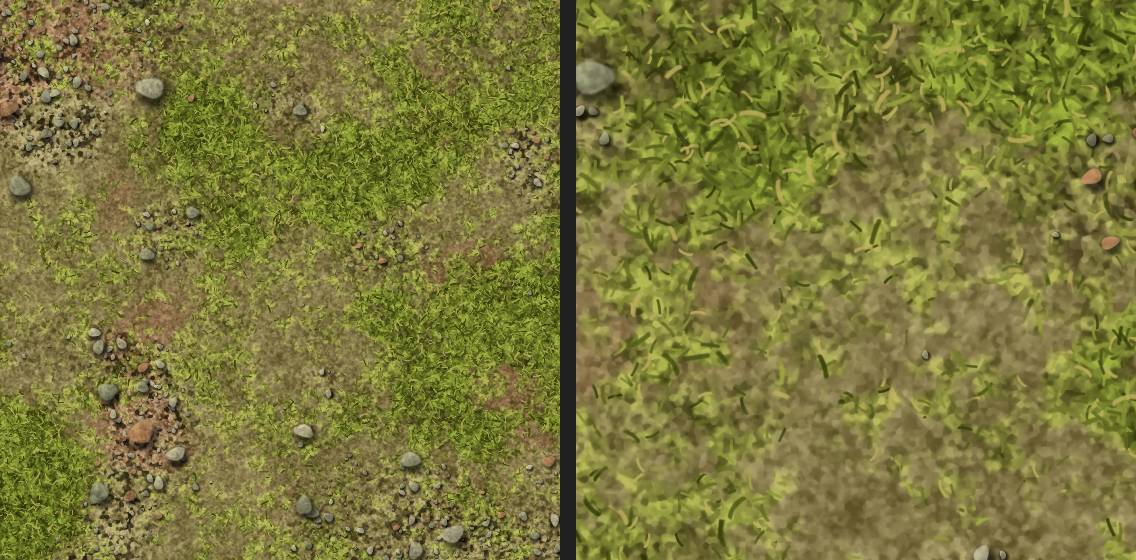
Left: the whole. Right: its middle third, enlarged.
A three.js fragment shader for this texture:

```glsl
// Patchy meadow ground: worn soil, tangled turf and clusters of pebbles.
// Blended cellular noise lays out soil and moss, scattered curved strokes
// form the grass, and jittered ellipses with soft shadows form the stones.
varying vec2 vUv;

vec3 hash3(vec2 p) {
  vec3 q = fract(p.xyx * vec3(.1031, .1030, .0973));
  q += dot(q, q.yxz + 33.33);
  return fract((q.xxy + q.yzz) * q.zyx);
}

// Cellular noise whose cell values melt into each other
float softCells(vec2 p) {
  vec2 cell = floor(p), f = fract(p);
  float sum = 0., total = 0.;
  for (int y = -1; y <= 1; y++)
  for (int x = -1; x <= 1; x++) {
    vec2 o = vec2(float(x), float(y));
    vec3 h = hash3(cell + o);
    vec2 d = o + h.xy - f;
    float w = exp(-7. * dot(d, d));
    sum += w * h.z;
    total += w;
  }
  return sum / total;
}

// Where loose stones gather
float gravelMask(vec2 p) {
  float bare = 1. - softCells(p * 5. + 3.);
  return smoothstep(.48, .8, .55 * softCells(p * 6. + 41.) + .45 * bare);
}

// One layer of short bent grass strokes
vec3 addBlades(vec3 color, vec2 p, float scale, float cover) {
  vec2 q = p * scale, cell = floor(q);
  for (int y = -1; y <= 1; y++)
  for (int x = -1; x <= 1; x++) {
    vec2 id = cell + vec2(float(x), float(y));
    vec3 h = hash3(id + scale), r = hash3(id + scale + 57.);
    vec2 dir = vec2(cos(6.283 * h.z), sin(6.283 * h.z));
    vec2 d = q - id - h.xy;
    d += vec2(-dir.y, dir.x) * (r.z - .5) * dot(d, d);
    float dist = length(d - dir * clamp(dot(d, dir), -.42, .42));
    float blade = 1. - smoothstep(.04, .14, dist);
    vec3 tint = mix(vec3(.17, .20, .02), vec3(.66, .70, .27), r.x);
    tint = mix(tint, vec3(.74, .68, .36), step(.88, r.z));
    color = mix(color, tint, .85 * blade * smoothstep(r.y - .1, r.y + .1, cover));
  }
  return color;
}

// One layer of rounded stones, lit from the upper left
vec3 addStones(vec3 color, vec2 p, float scale, float chance, float grain) {
  vec2 q = p * scale, cell = floor(q);
  for (int y = -1; y <= 1; y++)
  for (int x = -1; x <= 1; x++) {
    vec2 id = cell + vec2(float(x), float(y));
    vec3 h = hash3(id + scale * 3.), r = hash3(id + scale + 91.);
    vec2 center = id + .15 + .7 * h.xy;
    float present = step(h.z, chance * gravelMask(center / scale));
    float radius = mix(.14, .4, r.x * r.x), turn = 6.283 * r.y;
    vec2 d = (q - center) / radius;
    vec2 local = mat2(cos(turn), sin(turn), -sin(turn), cos(turn)) * d;
    local.y *= 1.2 + .4 * r.z;
    float angle = atan(local.y, local.x);
    float rim = length(local) * (1. + .09 * sin(3. * angle + 20. * r.z));
    float shadow = 1. - smoothstep(.6, 1.5, length(d - vec2(.25, -.35)));
    color *= 1. - .6 * shadow * present;
    vec3 stone = mix(vec3(.58, .59, .45), vec3(.80, .76, .62), r.z);
    stone = mix(stone, vec3(.74, .55, .37), step(.85, r.y));
    stone *= .88 + .2 * dot(d, vec2(-.5, .7)) + .5 * (grain - .5);
    float body = 1. - smoothstep(.85, 1.1, rim);
    color = mix(color, stone, body * present * (.75 + .25 * r.x));
  }
  return color;
}

void main() {
  vec2 p = vUv;

  // Broad patches and fine grain
  float middle = softCells(p * 26. + 9.);
  float broad = .55 * softCells(p * 5. + 3.) + .28 * softCells(p * 11. + 17.) + .17 * middle;
  float coarse = softCells(p * 75.);
  float fine = softCells(p * 150. + 5.);
  float speck = softCells(p * 290. + 13.);
  float grain = .3 * coarse + .35 * fine + .35 * speck;
  float grass = smoothstep(.33, .62, broad + .35 * (coarse - .5));
  float lush = smoothstep(.48, .7, broad);
  float gravel = gravelMask(p);

  // Worn soil with rosy, rubbly areas
  float soilTone = .5 + (grain - .5) * (1.1 + 1.1 * gravel) + .35 * (middle - .5);
  vec3 soil = mix(vec3(.37, .32, .15), vec3(.74, .69, .49), clamp(soilTone, 0., 1.));
  float rosy = smoothstep(.6, .9, softCells(p * 7. + 71.));
  soil = mix(soil, soil * vec3(1.1, .94, 1.08), rosy);
  soil *= 1. - .55 * gravel * smoothstep(.62, .85, 1. - fine);

  // Mossy turf, deeper in the lush patches
  float turfTone = .47 + 1.7 * (grain - .5) + .3 * (middle - .5);
  vec3 turf = mix(vec3(.19, .20, .03), vec3(.72, .74, .35), clamp(turfTone, 0., 1.));
  turf *= mix(vec3(1.02, 1., 1.), vec3(.84, .95, .6), lush);
  vec3 color = mix(soil, turf, grass * .9);

  // Grass tangle in three sizes, then stones from small to large
  float cover = grass * (.3 + .6 * lush);
  for (int i = 0; i < 3; i++)
    color = addBlades(color, p, 112. - 24. * float(i), cover);
  color = addStones(color, p, 62., .45, grain);
  color = addStones(color, p, 33., .45, grain);
  color = addStones(color, p, 14., .5, grain);

  gl_FragColor = vec4(clamp(color, 0., 1.), 1.);
}
```
